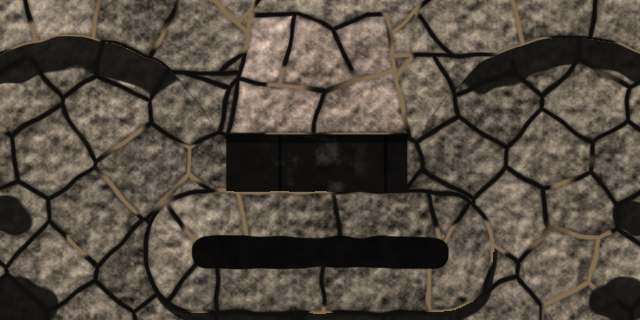
Give the GLSL for this texture, as a Shadertoy shader.

```glsl
// Sunlit rubble-stone wall with two shadowed arches, a tapered block and a slotted ring.
const vec3 STONE = vec3(0.46, 0.42, 0.365);
const vec3 SHADOW = vec3(0.055, 0.05, 0.047);
const vec3 SAND = vec3(0.50, 0.42, 0.31);
const vec2 CELL = vec2(0.255, 0.164); // rubble size
const float JITTER = 0.42;
const float JOINT = 0.006;
const float WOBBLE = 0.014;
const vec2 ARCH = vec2(0.779, 0.39); // offset from the axis, height
const float ARCH_R = 0.492;
const float ARCH_TOP = 0.752;
const vec2 RING = vec2(0.996, 0.212);
const vec2 RING_HALF = vec2(0.54, 0.19);
const vec2 SLOT_HALF = vec2(0.402, 0.05);
const float BLOCK_BASE = 0.578;

float hash(vec2 p) { return fract(sin(dot(p, vec2(127.1, 311.7))) * 43758.5453); }

float noise(vec2 p) {
  vec2 i = floor(p), f = fract(p);
  f = f * f * (3.0 - 2.0 * f);
  return mix(mix(hash(i), hash(i + vec2(1, 0)), f.x),
             mix(hash(i + vec2(0, 1)), hash(i + 1.0), f.x), f.y);
}

float fbm(vec2 p) {
  float sum = 0.0, amp = 0.5;
  for (int i = 0; i < 4; i++) { sum += amp * noise(p); p = p * 2.1 + 5.3; amp *= 0.5; }
  return sum;
}

float roundBox(vec2 p, vec2 b, float r) {
  vec2 q = abs(p) - b + r;
  return length(max(q, 0.0)) + min(max(q.x, q.y), 0.0) - r;
}

float repeatEdge(float k, float width) { return (0.5 - abs(fract(k) - 0.5)) * width; }

// Each stone function returns joint distance, random id, brightness
vec3 rubble(vec2 p) {
  vec2 base = floor(p / CELL + vec2(0.28, 0.47)), s1 = vec2(0), s2 = vec2(0), id = base;
  float d1 = 9.0, d2 = 9.0;
  for (int y = -1; y <= 1; y++)
  for (int x = -2; x <= 2; x++) {
    vec2 c = base + vec2(x, y);
    vec2 jit = JITTER * (vec2(hash(c), hash(c + 41.0)) - 0.5);
    vec2 s = (c + vec2(0.22 + 0.5 * mod(c.y, 2.0), 0.03) + jit) * CELL;
    float d = distance(p, s);
    if (d < d1) { d2 = d1; s2 = s1; d1 = d; s1 = s; id = c; }
    else if (d < d2) { d2 = d; s2 = s; }
  }
  return vec3(dot(p - 0.5 * (s1 + s2), normalize(s1 - s2)), hash(id + 9.0), 0.88);
}

// Two layers of radial stones
vec3 archStones(vec2 q, bool left, float r) {
  float width = left ? 0.37 : 0.42, layer = step(ARCH_TOP, r);
  float k = (atan(q.x, q.y) - (left ? 0.143 : 0.28)) / width + 0.3 * layer;
  float e = min(repeatEdge(k, width) * r, abs(r - ARCH_TOP));
  return vec3(min(e, r - ARCH_R), hash(vec2(floor(k), layer + (left ? 3.0 : 8.0))), 0.92);
}

// Three stones over two
vec3 blockStones(vec2 p, float outline) {
  float bed = p.y - 0.714 - max(0.14 * (1.016 - p.x), 0.32 * (p.x - 1.016));
  float a = p.x - 0.878 - 0.235 * (p.y - 0.745);
  float b = p.x - 1.107 + 0.44 * (p.y - 0.758);
  float c = p.x - 0.977 - 0.287 * (p.y - BLOCK_BASE);
  bool upper = bed > 0.0;
  float e = upper ? min(abs(a), abs(b)) : abs(c);
  float id = upper ? step(0.0, a) + step(0.0, b) : 3.0 + step(0.0, c);
  return vec3(min(min(e, abs(bed)), -outline), hash(vec2(id, 5)), 1.2);
}

// Lips and rounded ends
vec3 ringStones(vec2 q, float outline) {
  bool top = q.y > 0.0;
  float width = top ? 0.298 : 0.33;
  float k = (q.x + (top ? 0.215 + 0.2 * q.y : 0.316)) / width;
  float end = (abs(q.x) - 0.40 - 0.7 * (abs(q.y) - 0.05)) * 0.82;
  if (!top && q.x > 0.0) end = q.x - 0.344;
  float e = end > 0.0 ? end : min(repeatEdge(k, width), -end);
  float id = end > 0.0 ? 20.0 + sign(q.x) : floor(k) + (top ? 7.0 : 0.0);
  return vec3(min(e, -outline), hash(vec2(id, 2)), 0.93);
}

void mainImage(out vec4 fragColor, in vec2 fragCoord) {
  vec2 p = fragCoord / iResolution.y;
  float px = 1.0 / iResolution.y;
  vec2 w = p + WOBBLE * (vec2(noise(p * 16.0), noise(p * 16.0 + 7.0)) - 0.5);

  // Outlines
  bool left = p.x < 1.0;
  vec2 m = vec2(abs(w.x - 1.0), w.y);
  vec2 q = vec2(ARCH.x - m.x, m.y - ARCH.y);
  float r = length(q), spring = left ? 0.77 : 0.825;
  float blockTop = min(0.953, 0.906 + 0.45 * abs(w.x - 1.042));
  float block = abs(w.x - 0.995) - mix(0.283, 0.21, (w.y - BLOCK_BASE) / 0.375);
  block = max(block, max(BLOCK_BASE - p.y, w.y - blockTop));
  float ring = roundBox(w - RING, RING_HALF, 0.165);
  float slot = roundBox(w - RING, SLOT_HALF, 0.045);

  // Masonry
  vec3 s = rubble(w);
  if (r > ARCH_R) {
    if (w.y > spring) s = archStones(q, left, r);
    s.x = min(s.x, abs(w.y - spring));
  }
  if (block < 0.0) s = blockStones(w, block);
  else if (ring < 0.0) s = ringStones(w - RING, ring);
  else s.x = min(s.x, min(block, ring));

  // Rough faces lit from above
  float h = fbm(p * 34.0);
  float relief = h - fbm(p * 34.0 + vec2(-0.3, 0.55));
  float tone = s.z + 0.3 * (s.y - 0.5) + 0.7 * (h - 0.47) + 0.85 * relief;
  tone += 0.25 * (noise(p * 130.0) - 0.5) + 0.35 * (noise(p * 7.0) - 0.5);
  tone += 0.45 * exp(-5.0 * distance(p, vec2(0.08, 1)));
  tone *= mix(0.65, 1.0, smoothstep(0.0, 0.022, s.x));
  vec3 col = STONE * max(tone, 0.12);
  if (block < 0.0) col *= vec3(1.03, 0.99, 1.02);

  // Joints, partly filled with pale mortar
  vec3 mortar = mix(SHADOW, SAND, smoothstep(0.6, 0.72, noise(p * 8.0 + 3.0)));
  col = mix(mortar, col, smoothstep(JOINT - px, JOINT + 1.5 * px, s.x));

  // Shadows under arches and ring, pockets at the sides
  float reach = 0.09 * (1.0 - smoothstep(0.25, 0.35, abs(q.x))) * (0.7 + 0.6 * noise(p * 13.0));
  float depth = ARCH_R - r;
  float shade = smoothstep(-px, px, depth) * smoothstep(-0.006, 0.006, reach - depth) * step(0.5, p.y);
  float under = roundBox(w + vec2(-0.012, 0.035) - RING, RING_HALF, 0.165);
  if (ring > 0.0 && p.y < RING.y) shade = max(shade, smoothstep(0.004, -0.004, under));
  float pocket = min(length((m - vec2(0.93, 0.06)) / vec2(0.10, 0.075)),
                     length((m - vec2(0.98, 0.325)) / vec2(0.075, 0.055)));
  pocket += 0.5 * (noise(p * 18.0) - 0.5);
  shade = max(shade, 1.0 - smoothstep(0.92, 1.08, pocket));
  col = mix(col, SHADOW + 0.07 * col, 0.95 * shade);

  // Stained recess below the block
  vec2 c = p - vec2(0.99, 0.49);
  float stain = smoothstep(0.45, 0.8, fbm(p * 24.0 + 2.0)) * (1.0 - smoothstep(0.03, 0.22, abs(c.x)));
  vec3 back = SHADOW * (0.75 + 0.7 * h) + 0.125 * stain;
  back *= 0.4 + 0.6 * smoothstep(0.003, 0.008, abs(abs(c.x - 0.05) - 0.165));
  back *= 1.0 - 0.5 * smoothstep(0.55, 0.556, p.y);
  float recess = roundBox(c, vec2(0.283, 0.09), 0.003);
  if (ring > 0.0) col = mix(back, col, smoothstep(-px, px, recess));

  // Slot
  col = mix(SHADOW * (0.4 + 0.7 * h), col, smoothstep(-px, px, slot));
  fragColor = vec4(clamp(col, 0.0, 1.0), 1);
}
```
